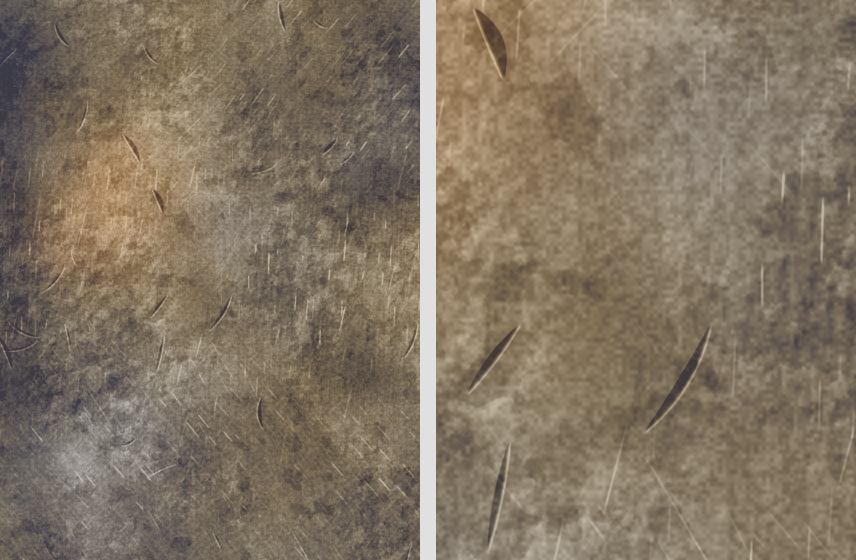
Left: the whole. Right: its middle third, enlarged.
This texture is drawn by a WebGL 2 fragment shader. Its source:

```glsl
#version 300 es
precision highp float;

#define SHADOW vec3(0.325, 0.295, 0.285)
#define BRONZE vec3(0.480, 0.430, 0.360)
#define SHEEN vec3(0.635, 0.595, 0.530)
#define COPPER vec3(0.075, 0.010, -0.030)
#define STEEL vec3(-0.025, 0.000, 0.050)
#define CLOUD_GAIN 1.25
#define CRUST_GAIN 1.5
#define GRAIN_GAIN 0.38
#define SCRATCH_GAIN 0.75
#define DENT_COUNT 26

uniform vec2 u_resolution;
out vec4 fragColor;

float hash(vec2 p) {
    return fract(sin(dot(p, vec2(127.1, 311.7))) * 43758.5453);
}

float noise(vec2 p) {
    vec2 cell = floor(p), f = fract(p);
    f = f * f * (3.0 - 2.0 * f);
    float low = mix(hash(cell), hash(cell + vec2(1, 0)), f.x);
    float high = mix(hash(cell + vec2(0, 1)), hash(cell + vec2(1, 1)), f.x);
    return mix(low, high, f.y);
}

float fbm(vec2 p) {
    float sum = 0.0, gain = 0.5;
    for (int i = 0; i < 5; i++) {
        sum += gain * noise(p);
        p = mat2(1.6, 1.2, -1.2, 1.6) * p + 7.3;
        gain *= 0.5;
    }
    return sum / 0.97;
}

// Rotates so that the local y axis leans right by the angle
vec2 lean(vec2 p, float angle) {
    float c = cos(angle), s = sin(angle);
    return mat2(c, s, -s, c) * p;
}

float spot(vec2 p, vec2 centre, float radius) {
    vec2 d = (p - centre) / radius;
    return exp(-dot(d, d));
}

// One thin segment of random place, length and strength per cell
float scratches(vec2 p, vec2 cellSize, float seed, float pixel) {
    p.x += 0.012 * noise(p * 5.0 + seed);
    vec2 g = p / cellSize;
    g.y += hash(vec2(floor(g.x), seed));
    vec2 id = floor(g) + seed * 13.0, f = fract(g);
    float tilt = (hash(id + 3.1) - 0.5) * 0.5;
    float centre = 0.3 + 0.4 * hash(id) + tilt * (f.y - 0.5);
    float start = 0.5 * hash(id + 5.7);
    float end = start + 0.15 + 0.35 * hash(id + 9.2);
    float reach = smoothstep(start, start + 0.08, f.y) * smoothstep(end, end - 0.08, f.y);
    float line = 1.0 - smoothstep(0.0, 0.0008 + pixel, abs(f.x - centre) * cellSize.x);
    return line * reach * pow(hash(id + 1.3), 2.0);
}

// Curved lens-shaped gouge: dark hollow with one bright rim
float dent(vec2 p, float halfLength, float width, float bend, float pixel) {
    float along = p.y / halfLength;
    float taper = max(1.0 - along * along, 0.0);
    float across = p.x - bend * taper * halfLength;
    float w = width * taper;
    float hollow = 1.0 - smoothstep(w - pixel, w + pixel, abs(across));
    float rim = 1.0 - smoothstep(0.0, 0.0012 + pixel, abs(across - w));
    return (0.75 * rim - 0.65 * hollow) * smoothstep(0.0, 0.25, taper);
}

void main() {
    vec2 p = gl_FragCoord.xy / u_resolution.y;
    float pixel = 1.0 / u_resolution.y;

    // Broad patina with soft dark stains
    vec2 warp = vec2(fbm(p * 5.0), fbm(p * 5.0 + 31.0)) - 0.5;
    vec2 q = p + 0.14 * warp;
    float tone = 0.50 + CLOUD_GAIN * (fbm(q * 6.0 + 4.0) - 0.5);
    tone -= 0.45 * (spot(q, vec2(0.03, 0.92), 0.15) + spot(q, vec2(0.72, 0.95), 0.13));
    tone -= 0.30 * (spot(q, vec2(0.63, 0.33), 0.09) + spot(q, vec2(0.72, 0.10), 0.12));
    tone -= 0.25 * (spot(q, vec2(0.08, 0.29), 0.11) + spot(q, vec2(0.52, 0.48), 0.10));
    tone += 0.22 * (spot(q, vec2(0.30, 0.78), 0.20) + spot(q, vec2(0.10, 0.12), 0.16));
    tone -= 0.25 * smoothstep(0.09, 0.0, q.x) * smoothstep(0.2, 0.5, p.y);

    // Crusty corrosion lit from the upper left
    float patches = smoothstep(0.40, 0.62, fbm(p * 9.0 + 50.0));
    float crust = fbm(p * 48.0);
    float relief = crust - fbm((p + vec2(-0.0025, 0.0025)) * 48.0);
    tone += CRUST_GAIN * (0.25 + 0.75 * patches) * relief;
    tone += 0.22 * patches * (smoothstep(0.50, 0.58, crust) - 0.45);
    tone -= 0.25 * smoothstep(0.62, 0.70, fbm(p * 34.0 + 80.0));

    // Brushing: upright in the middle, slanted above and below
    vec3 zones = vec3(exp(-pow((p.y - 0.48) / 0.22, 2.0)),
                      smoothstep(0.45, 0.15, p.y),
                      smoothstep(0.55, 0.80, p.y) * smoothstep(0.2, 0.6, p.x));
    vec3 angles = vec3(0.04, -0.70, 0.65);
    for (int i = 0; i < 6; i++) {
        int k = i % 3;
        float seed = float(i) + 1.0;
        vec2 r = lean(p, angles[k] + (i < 3 ? 0.0 : 0.18));
        vec2 cellSize = i < 3 ? vec2(0.012, 0.09) : vec2(0.026, 0.19);
        float wear = (0.2 + zones[k]) * smoothstep(0.25, 0.65, noise(p * 6.0 + seed * 17.0));
        tone += SCRATCH_GAIN * wear * scratches(r, cellSize, seed, pixel);
        tone += 0.16 * wear * (noise(r * vec2(260.0, 16.0) + seed) - 0.5);
    }

    // Scattered gouges
    for (int i = 0; i < DENT_COUNT; i++) {
        vec2 id = vec2(float(i), 4.0);
        vec2 centre = vec2(0.75 * hash(id), hash(id + 11.0));
        float angle = 3.14 * hash(id + 23.0);
        float size = hash(id + 37.0);
        float bend = 0.4 * (hash(id + 41.0) - 0.5);
        float width = mix(0.0010, 0.0050, pow(hash(id + 53.0), 2.0));
        tone += dent(lean(p - centre, angle), mix(0.014, 0.042, size), width, bend, pixel);
    }

    // Fine metallic grain
    tone += GRAIN_GAIN * (noise(p * 420.0) - 0.5) + 0.25 * (noise(p * 190.0 + 9.0) - 0.5);
    tone = clamp(tone, -0.25, 1.3);

    // Tone ramp with copper, ochre and steel tints
    vec3 colour = tone < 0.5 ? mix(SHADOW, BRONZE, tone * 2.0) : mix(BRONZE, SHEEN, tone * 2.0 - 1.0);
    colour += COPPER * (spot(q, vec2(0.23, 0.67), 0.12) + 0.7 * spot(q, vec2(0.11, 0.56), 0.09));
    colour += STEEL * (spot(q, vec2(0.05, 0.18), 0.20) + 0.6 * spot(q, vec2(0.02, 0.85), 0.16));
    colour -= 1.1 * STEEL * (fbm(p * 4.0 + 90.0) - 0.45) * 2.0;
    colour -= 0.5 * STEEL * spot(q, vec2(0.62, 0.30), 0.22);
    fragColor = vec4(colour, 1.0);
}
```
